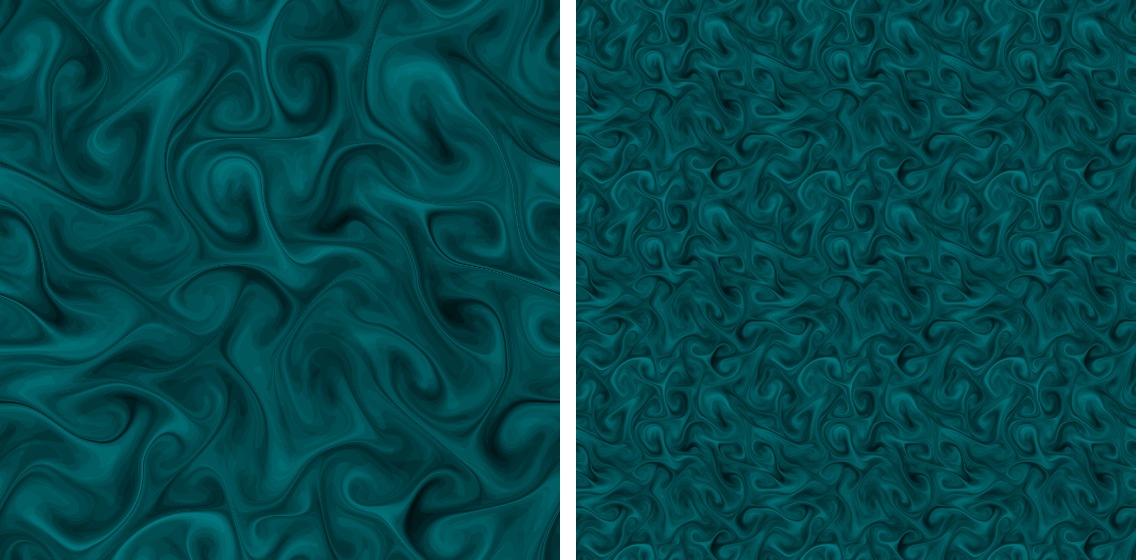
Left: one tile. Right: repeated 3 by 3.
This texture is drawn by a WebGL 2 fragment shader. Its source:

```glsl
#version 300 es
precision highp float;
// Tileable dark teal paint, stirred into swirls and laid down in flat bands.

uniform vec2 u_resolution;
out vec4 fragColor;

const float FLOW_CELLS = 6.0;

// Unit vector for a lattice point, wrapped to the period.
vec2 latticeGradient(vec2 cell, float period, uint seed) {
    uvec2 c = uvec2(mod(cell, period));
    uint h = c.x * 1597u + c.y * 51749u + seed * 7919u + 101u;
    h = (h ^ (h >> 15)) * 73244475u;
    h = (h ^ (h >> 15)) * 73244475u;
    h ^= h >> 16;
    float angle = 6.28319 * float(h & 65535u) / 65536.0;
    return vec2(cos(angle), sin(angle));
}

// Wrapping gradient noise: x holds the value, yz its derivatives.
vec3 gradientNoise(vec2 p, float period, uint seed) {
    vec2 i = floor(p), f = p - i;
    vec2 u = f * f * f * (f * (f * 6.0 - 15.0) + 10.0);
    vec2 du = 30.0 * f * f * (f * (f - 2.0) + 1.0);
    vec2 ga = latticeGradient(i, period, seed);
    vec2 gb = latticeGradient(i + vec2(1, 0), period, seed);
    vec2 gc = latticeGradient(i + vec2(0, 1), period, seed);
    vec2 gd = latticeGradient(i + vec2(1, 1), period, seed);
    float a = dot(ga, f);
    float b = dot(gb, f - vec2(1, 0));
    float c = dot(gc, f - vec2(0, 1));
    float d = dot(gd, f - vec2(1, 1));
    float k = a - b - c + d;
    float value = a + u.x * (b - a) + u.y * (c - a) + u.x * u.y * k;
    vec2 slope = ga + u.x * (gb - ga) + u.y * (gc - ga)
               + u.x * u.y * (ga - gb - gc + gd)
               + du * (u.yx * k + vec2(b, c) - a);
    return vec3(value, slope);
}

// Divergence-free velocity that circles the hills of the noise.
vec2 swirlVelocity(vec2 p) {
    vec2 slope = gradientNoise(p, FLOW_CELLS, 3u).yz;
    return vec2(slope.y, -slope.x);
}

float paint(vec2 uv, float cells, uint seed) {
    return gradientNoise(uv * cells, cells, seed).x;
}

// Staircase with antialiased risers and a trace of the smooth slope.
float flatBands(float value, float levels) {
    float s = value * levels;
    float width = clamp(fwidth(s), 0.001, 1.0);
    float riser = clamp((fract(s) - 0.5) / width + 0.5, 0.0, 1.0);
    return mix(floor(s) + riser, s, 0.12) / levels;
}

void main() {
    vec2 uv = gl_FragCoord.xy / u_resolution;

    // Trace the paint back along the flow, keeping a less stirred copy.
    vec2 p = uv * FLOW_CELLS;
    vec2 halfway = p;
    for (int i = 0; i < 16; i++) {
        vec2 middle = p + 0.04 * swirlVelocity(p);
        p += 0.08 * swirlVelocity(middle);
        if (i == 9) halfway = p;
    }
    vec2 stirred = p / FLOW_CELLS;
    vec2 fresh = halfway / FLOW_CELLS;

    // Broad strokes, with a second coat overlapping them.
    float base = paint(stirred, 9.0, 11u) + 0.45 * paint(stirred, 17.0, 23u);
    float coat = paint(fresh, 11.0, 37u) + 0.35 * paint(fresh, 22.0, 41u);
    float tone = flatBands(base, 5.5) + 0.6 * flatBands(coat, 5.0);

    // Teal ramp from near black to a clear mid teal.
    float green = clamp(0.275 + 0.23 * tone, 0.07, 0.47);
    fragColor = vec4(0.0, green, green * 1.04 + 0.005, 1.0);
}
```
